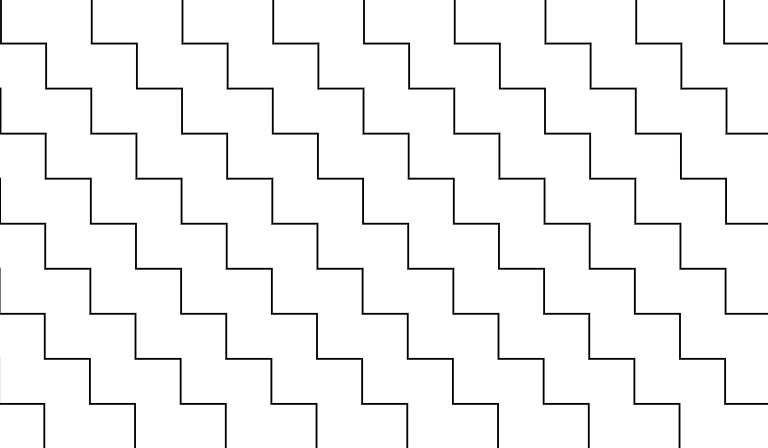
A Shadertoy shader for this pattern:

```glsl
// Thin black staircase lines descending to the right on white, repeated side by side.

// Lengths are fractions of the canvas width; y runs down from the top edge.
const vec2  STEP       = vec2(0.05878, 0.05865); // tread length, riser height
const float PERIOD     = 0.11816;                // spacing between staircases
const float FIRST_X    = 0.0013;                 // first riser of the top row
const float FIRST_Y    = 0.0567;                 // tread below the top row
const float LINE_WIDTH = 0.0024;
const float LAST_COLUMN = 8.0;                   // top-right riser is displaced
const float LAST_SHIFT  = 0.0037;
const vec3  PAPER = vec3(1.0);
const vec3  INK   = vec3(0.0);

// Signed distance to a square-cornered stroke along an axis-aligned segment
float strokeDistance(vec2 p, vec2 a, vec2 b) {
    vec2 q = abs(p - 0.5 * (a + b)) - 0.5 * abs(b - a) - 0.5 * LINE_WIDTH;
    return max(q.x, q.y);
}

// One riser and the tread at its foot, repeated across a row
float stairDistance(vec2 p, float row) {
    float x = p.x - FIRST_X - row * STEP.x;
    float column = floor(x / PERIOD + 0.25);
    vec2 local = vec2(x - column * PERIOD, p.y - FIRST_Y - row * STEP.y);

    // Count columns from the left edge, independent of the row's drift
    bool displaced = row == 0.0 && column == LAST_COLUMN;
    vec2 foot = vec2(displaced ? -LAST_SHIFT : 0.0, 0.0);

    float riser = strokeDistance(local, foot - vec2(0.0, STEP.y), foot);
    float tread = strokeDistance(local, foot, vec2(STEP.x, 0.0));
    return min(riser, tread);
}

void mainImage(out vec4 fragColor, in vec2 fragCoord) {
    float pixel = 1.0 / iResolution.x;
    vec2 p = vec2(fragCoord.x, iResolution.y - fragCoord.y) * pixel;

    // Neighbouring rows keep the corners whole
    float row = floor((p.y - FIRST_Y) / STEP.y) + 1.0;
    float d = 1.0;
    for (float i = -1.0; i <= 1.0; i++) {
        d = min(d, stairDistance(p, row + i));
    }

    float coverage = clamp(0.5 - d / pixel, 0.0, 1.0);
    fragColor = vec4(mix(PAPER, INK, coverage), 1.0);
}
```
